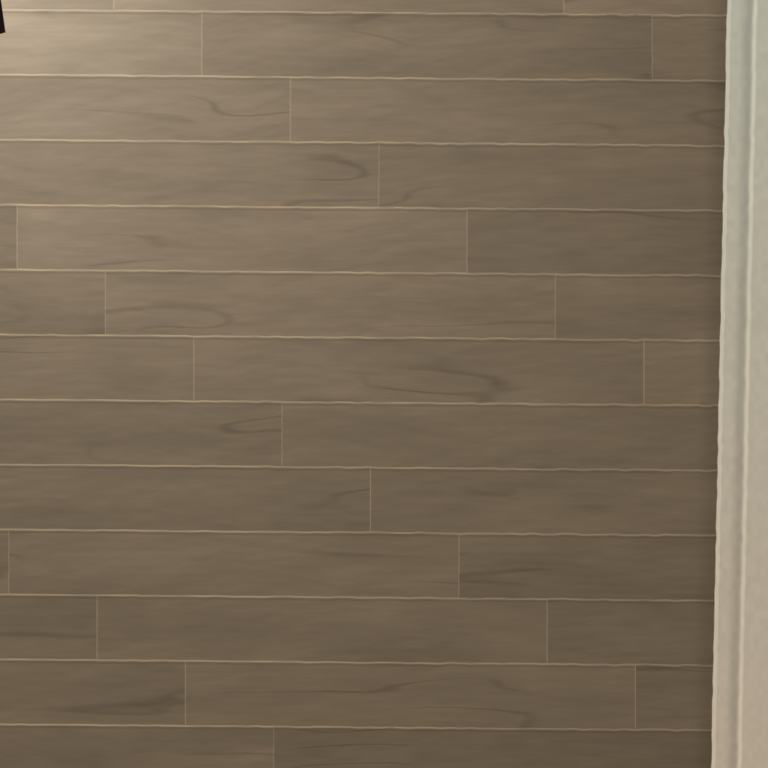
Reproduce this texture procedurally as a WebGL 1 fragment shader.

```glsl
precision highp float;
// Wood-look plank tiles in staggered rows with thin pale grout, lit from the upper left,
// beside a pale moulded door frame. Rows and joints come from floor/fract; the grain is
// stretched value noise, shifted per plank.
uniform vec2 u_resolution;

const float ROW_HEIGHT = 0.0846;
const float ROW_START = 0.0125;
const float ROW_TILT = 0.0085;
const float PLANK_LENGTH = 0.586;
const float JOINT_START = 0.263;
const float JOINT_STEP = 0.11505;

const vec3 WOOD_SHADE = vec3(0.373, 0.318, 0.252);
const vec3 WOOD_LIT = vec3(0.735, 0.665, 0.572);
const vec3 GROUT_GLOW = vec3(0.175, 0.150, 0.115);
const vec3 FRAME_TOP = vec3(0.69, 0.68, 0.61);
const vec3 FRAME_BOTTOM = vec3(0.69, 0.63, 0.55);
const vec3 FIXTURE = vec3(0.10, 0.08, 0.07);

float hash(vec2 p) {
  return fract(sin(dot(p, vec2(127.1, 311.7))) * 43758.55);
}

float noise(vec2 p) {
  vec2 i = floor(p);
  vec2 f = fract(p);
  f = f * f * (3.0 - 2.0 * f);
  float low = mix(hash(i), hash(i + vec2(1.0, 0.0)), f.x);
  float high = mix(hash(i + vec2(0.0, 1.0)), hash(i + vec2(1.0, 1.0)), f.x);
  return mix(low, high, f.y);
}

float fbm(vec2 p) {
  float sum = 0.0;
  float gain = 0.5;
  for (int i = 0; i < 4; i++) {
    sum += gain * noise(p);
    p = p * 2.03 + 17.3;
    gain *= 0.5;
  }
  return sum;
}

// Soft-edged coverage of a band around zero distance
float band(float dist, float halfWidth, float px) {
  return 1.0 - smoothstep(halfWidth - 0.8 * px, halfWidth + 0.8 * px, abs(dist));
}

// Relative brightness of one plank: its own tone, cloudy streaks, fine grain, dark veins
float woodTone(vec2 p, vec2 plank) {
  float seed = hash(plank);
  vec2 q = p + vec2(seed * 31.0, hash(plank + 7.0) * 19.0);
  q.y += 0.012 * (noise(q * vec2(9.0, 14.0)) - 0.5);
  float cloud = fbm(q * vec2(5.0, 28.0)) - 0.47;
  float grain = fbm(q * vec2(28.0, 170.0)) - 0.47;
  float ridge = 1.0 - abs(2.0 * noise(q * vec2(7.0, 48.0)) - 1.0);
  float patches = smoothstep(0.55, 0.85, noise(q * vec2(6.0, 22.0) + 5.0));
  float vein = smoothstep(0.84, 1.0, ridge) * patches;
  return 1.0 + 0.07 * (seed - 0.5) + 0.16 * cloud + 0.10 * grain - 0.10 * vein;
}

// Lamp falloff from the upper left corner
vec3 wallLight(vec2 p) {
  float glow = exp(-1.8 * length(p * vec2(1.0, 1.3)));
  return mix(WOOD_SHADE, WOOD_LIT, glow);
}

// p.y runs downward from the top edge
vec3 wall(vec2 p, float px) {
  float wobble = (noise(p * vec2(75.0, 12.0)) - 0.5) * mix(0.0006, 0.0022, p.x);
  float rowPos = (p.y - ROW_START - ROW_TILT * p.x + wobble) / ROW_HEIGHT;
  float row = floor(rowPos);
  float column = (p.x - JOINT_START - JOINT_STEP * row) / PLANK_LENGTH;
  float seamDist = (fract(rowPos + 0.5) - 0.5) * ROW_HEIGHT;
  float jointDist = (fract(column + 0.5) - 0.5) * PLANK_LENGTH;
  vec2 plank = vec2(floor(column), row);

  vec3 color = wallLight(p) * woodTone(p, plank);

  // Grout, worn and fainter to the right, with a thin shade below each seam
  float wear = 0.65 + 0.5 * noise(p * vec2(38.0, 11.0));
  float seam = band(seamDist, 0.0012, px) * wear * mix(1.0, 0.55, p.x);
  float joint = band(jointDist, 0.0009, px) * (0.25 + 0.3 * hash(plank + 3.0));
  float shade = band(seamDist - 0.0035, 0.0012, px) * 0.07;
  color *= 1.0 - shade;
  return color + GROUT_GLOW * max(seam, joint);
}

// s is the distance rightward from the frame's outer edge
vec3 doorFrame(float s, float top, float px) {
  vec3 color = mix(FRAME_TOP, FRAME_BOTTOM, top);
  float ridge = band(s - 0.037, 0.0025, 2.0 * px);
  float lip = band(s - 0.003, 0.0025, px);
  float groove = smoothstep(0.016, 0.030, s) * (1.0 - smoothstep(0.030, 0.036, s));
  float texture = noise(vec2(s * 160.0, top * 110.0)) - 0.5;
  return color * (1.0 + 0.12 * ridge + 0.09 * lip - 0.12 * groove + 0.04 * texture);
}

void main() {
  vec2 uv = gl_FragCoord.xy / u_resolution;
  float px = 1.0 / min(u_resolution.x, u_resolution.y);
  vec2 p = vec2(uv.x, 1.0 - uv.y);

  // Wall, darkened slightly where it meets the leaning frame
  float s = p.x - (0.9466 - 0.0208 * p.y) + 0.0012 * (noise(vec2(p.y * 70.0, 2.0)) - 0.5);
  vec3 color = wall(p, px) * (1.0 - 0.10 * smoothstep(-0.03, 0.0, s));
  color = mix(color, doorFrame(s, p.y, px), smoothstep(-px, px, s));

  // Dark fixture tip in the upper left corner
  float tip = max(p.x - 0.001 - 0.14 * p.y, p.y + 0.3 * p.x - 0.044);
  color = mix(color, FIXTURE, 1.0 - smoothstep(-px, px, tip));
  gl_FragColor = vec4(color, 1.0);
}
```
